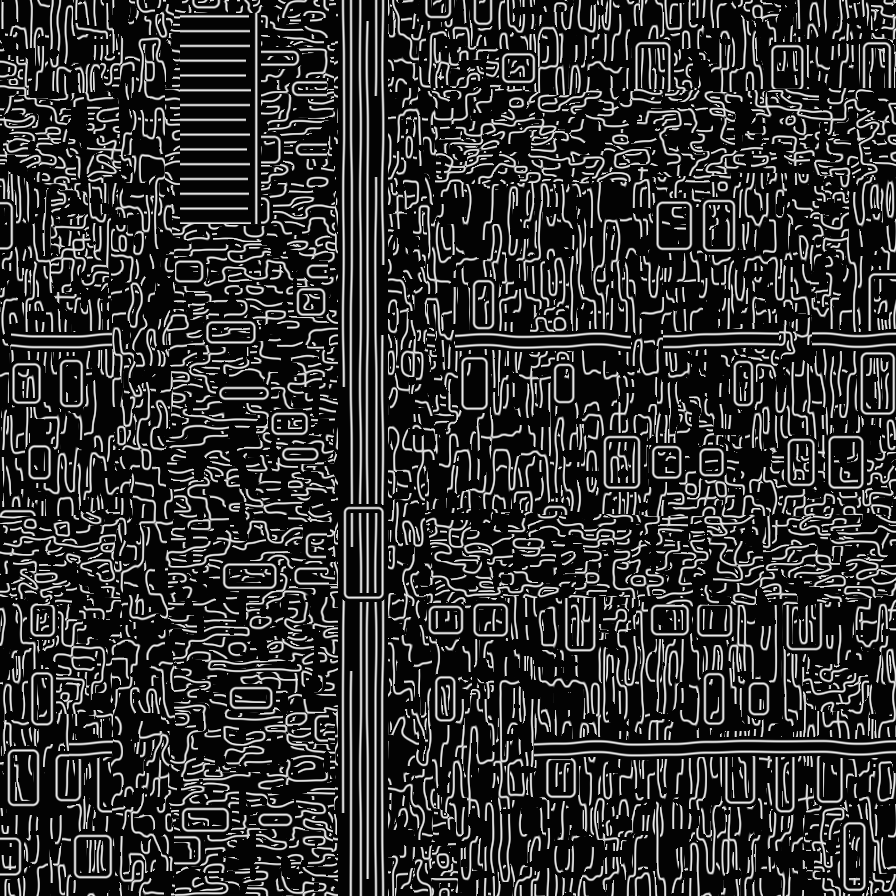
This pattern is drawn by a three.js fragment shader. Its source:

```glsl
// Thin pale outlines on black, like the traced edges of a street front: tangled
// contours of stretched noise, ruled by ledges, windows, a ladder and a tall pole.
// Every part gives a distance to its nearest line; the closest one is inked.
varying vec2 vUv;

#define LINE_EDGE 0.0024
#define FILL_GAP 0.0058
#define FLOOR_PITCH 0.455
#define WINDOW_SHARE 0.32
#define RUNG_PITCH 0.0165
#define POLE_X 0.383
#define POLE_PITCH 0.0085
#define GAP_LEVEL -0.85
#define PAPER vec3(0.01)
#define INK vec3(0.92)

float hash(vec2 p) {
  return fract(sin(dot(p, vec2(127.1, 311.7))) * 43758.5453);
}

// Lattice values kept away from zero, so that zero contours stay crisp
float corner(vec2 p) {
  float v = 2.0 * hash(p) - 1.0;
  return v + (v < 0.0 ? -0.4 : 0.4);
}

float noise(vec2 p) {
  vec2 i = floor(p), f = fract(p);
  f = f * f * f * (f * (f * 6.0 - 15.0) + 10.0);
  return mix(mix(corner(i), corner(i + vec2(1.0, 0.0)), f.x),
             mix(corner(i + vec2(0.0, 1.0)), corner(i + 1.0), f.x), f.y);
}

float field(vec2 p, vec2 cell, float wobble) {
  vec2 warp = vec2(noise(p * 45.0), noise(p * 45.0 + 31.0));
  return noise((p + wobble * warp) / cell + 5.0);
}

// Distance to the zero contour, from the value and the slope
float contour(vec2 p, vec2 cell, float wobble) {
  vec2 e = vec2(0.0005, 0.0);
  float f = field(p, cell, wobble);
  vec2 slope = vec2(field(p + e.xy, cell, wobble), field(p + e.yx, cell, wobble)) - f;
  return abs(f) / max(length(slope) / e.x, 25.0);
}

float roundBox(vec2 p, vec2 halfSize, float radius) {
  vec2 q = abs(p) - halfSize + radius;
  return length(max(q, 0.0)) + min(max(q.x, q.y), 0.0) - radius;
}

// Outlines of rounded boxes, scattered over rows that are shifted sideways
float windows(vec2 p, vec2 pitch) {
  p.x += pitch.x * hash(vec2(floor(p.y / pitch.y), 6.0));
  vec2 id = floor(p / pitch);
  if (hash(id + 3.0) > WINDOW_SHARE) return 1.0;
  vec2 size = vec2(hash(id + 11.0), hash(id + 23.0));
  vec2 halfSize = pitch * mix(vec2(0.18, 0.16), vec2(0.4, 0.44), size);
  float radius = min(0.006, min(halfSize.x, halfSize.y));
  return abs(roundBox(p - (id + 0.5) * pitch, halfSize, radius));
}

float inside(float v, float lo, float hi) {
  return step(lo, v) * step(v, hi);
}

// Upright lines of the pole, with a box around its foot
float pole(vec2 p) {
  float box = roundBox(p - vec2(0.406, 0.383), vec2(0.021, 0.05), 0.005);
  float d = abs(box);
  for (int i = 0; i < 6; i++) {
    float k = float(i);
    float x = POLE_X + POLE_PITCH * (k + 0.3 * hash(vec2(k, 2.0)));
    x += 0.0005 * noise(vec2(k * 9.0, p.y * 14.0));
    bool drawn = noise(vec2(k * 7.0, p.y * 6.0)) > -1.1;
    if (drawn && abs(box) > 0.005) d = min(d, abs(p.x - x));
  }
  return d;
}

void main() {
  vec2 p = vUv;
  vec2 q = p + 0.005 * vec2(noise(p * 16.0), noise(p * 16.0 + 9.0));
  bool facade = q.x < 0.13 || q.x > 0.48;
  bool frieze = fract((q.y - 0.33) / 0.47) < 0.21;

  // Grain of each zone: upright panes, flat friezes, flat or upright clutter
  vec2 cell = vec2(0.0088, 0.043);
  float wobble = 0.0011;
  if (facade && frieze) { cell = vec2(0.017, 0.0092); wobble = 0.0032; }
  else if (facade && noise(p * 13.0 + 50.0) > 0.8) { cell = vec2(0.011, 0.013); wobble = 0.002; }
  else if (q.x > 0.19 && q.x < 0.378) { cell = vec2(0.022, 0.0098); wobble = 0.003; }
  else if (!facade) { cell = vec2(0.0095, 0.027); wobble = 0.0026; }
  float d = contour(p, cell, wobble);

  // Short strokes of a second contour fill the empty spots of the first
  if (d > FILL_GAP) d = contour(p + 3.7, cell * vec2(0.9, 0.8), wobble);
  if (noise(p * 85.0 + 70.0) < GAP_LEVEL) d = 1.0;

  // Windows, with a clear rim around each outline
  float pane = 1.0;
  if (facade && !frieze) pane = windows(p, vec2(0.05, 0.088));
  if (q.x > 0.19 && q.x < 0.37) pane = windows(p, vec2(0.078, 0.034));
  if (pane < 0.005) d = pane;

  // Paired ledges between the floors, broken here and there
  float wave = p.y + 0.0015 * noise(vec2(p.x * 24.0, 4.0));
  float ledge = abs(mod(wave - 0.165 + 0.5 * FLOOR_PITCH, FLOOR_PITCH) - 0.5 * FLOOR_PITCH);
  bool ledgeDrawn = noise(vec2(p.x * 18.0, floor(p.y * 3.0))) > -0.8;
  if (facade && ledgeDrawn && ledge < 0.011) d = abs(ledge - 0.006);

  // Ladder: level rungs and one rail
  if (inside(p.x, 0.201, 0.291) * inside(p.y, 0.75, 0.985) > 0.5) {
    float rung = abs(mod(p.y, RUNG_PITCH) - 0.5 * RUNG_PITCH);
    float rungEnd = 0.28 - 0.006 * hash(vec2(floor(p.y / RUNG_PITCH), 8.0));
    d = min(p.x < rungEnd ? rung : 1.0, abs(p.x - 0.286));
  }

  if (inside(p.x, 0.377, 0.433) > 0.5) d = pole(p);

  float ink = 1.0 - smoothstep(0.0, LINE_EDGE, d);
  gl_FragColor = vec4(mix(PAPER, INK, ink), 1.0);
}
```
